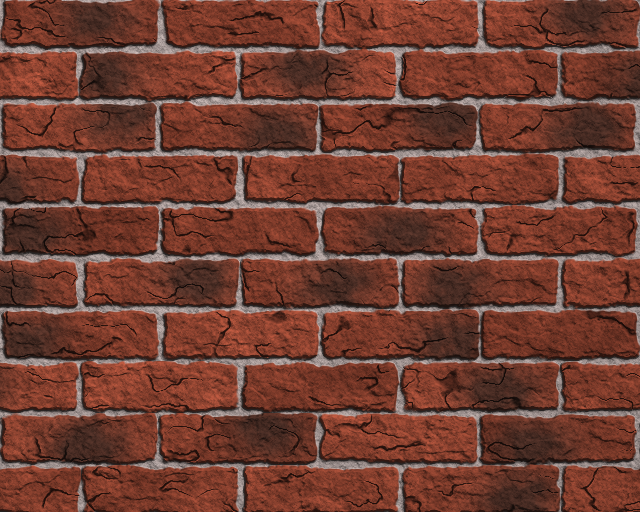
This texture is drawn by a WebGL 2 fragment shader. Its source:

```glsl
#version 300 es
precision highp float;

uniform vec2 u_resolution;
out vec4 outColor;

#define COLUMNS 4.0
#define ROWS 9.863
#define BASE_OFFSET 0.084
#define BRICK_LENGTH 3.084
#define HALF_JOINT 0.058
#define CORNER 0.09
#define EDGE_WEAR 0.085
#define CRACK_DEPTH 0.045
#define GRAIN_DEPTH 0.06
#define SCORCHED_SHARE 0.55

const vec3 DARK_RED = vec3(0.41, 0.190, 0.135);
const vec3 BRIGHT_RED = vec3(0.60, 0.285, 0.205);
const vec3 CHARCOAL = vec3(0.235, 0.155, 0.13);
const vec3 MORTAR = vec3(0.62, 0.57, 0.56);
const vec3 LIGHT = vec3(0.33, 0.50, 0.80);

struct Brick {
    float dist;   // signed distance to the worn outline, negative inside
    vec2 id;
    vec2 local;   // position from the brick centre, in course heights
};

float hash(vec2 p) {
    vec3 q = fract(vec3(p.xyx) * 0.1031);
    q += dot(q, q.yzx + 33.33);
    return fract((q.x + q.y) * q.z);
}

float noise(vec2 p) {
    vec2 i = floor(p), f = fract(p);
    f = f * f * (3.0 - 2.0 * f);
    return mix(mix(hash(i), hash(i + vec2(1, 0)), f.x),
               mix(hash(i + vec2(0, 1)), hash(i + vec2(1, 1)), f.x), f.y);
}

float fbm(vec2 p) {
    float sum = 0.0, amp = 0.5;
    for (int i = 0; i < 4; i++) {
        sum += amp * noise(p);
        p = mat2(1.6, 1.2, -1.2, 1.6) * p + 7.3;
        amp *= 0.5;
    }
    return sum / 0.9375;
}

// Running bond with slightly uneven sizes, tilts and ragged outlines
Brick brickAt(vec2 p) {
    float row = floor(p.y);
    float shift = 0.5 * mod(row + 1.0, 2.0) + 0.02 * (hash(vec2(row, 71.0)) - 0.5);
    float x = p.x / BRICK_LENGTH + shift;
    vec2 id = vec2(floor(x), row) + 20.0;
    vec2 local = vec2((fract(x) - 0.5) * BRICK_LENGTH, fract(p.y) - 0.5);
    float tilt = 0.018 * (hash(id + 3.7) - 0.5);
    vec2 bent = local + vec2(0.0, tilt * local.x);
    vec2 halfSize = 0.5 * vec2(BRICK_LENGTH, 1.0) - HALF_JOINT * (0.8 + 0.3 * hash(id + 9.1));
    vec2 q = abs(bent) - halfSize + CORNER;
    float box = length(max(q, 0.0)) + min(max(q.x, q.y), 0.0) - CORNER;
    float wear = noise(p * 3.1 + 40.0) + 0.6 * noise(p * 8.0 + 11.0) + 0.3 * noise(p * 19.0) - 0.95;
    return Brick(box + EDGE_WEAR * wear, id, local);
}

vec2 brickSpace(Brick b) {
    return b.local + 60.0 * vec2(hash(b.id), hash(b.id + 5.3));
}

// Dark folds and splits, gathered in patches
float cracks(vec2 q) {
    vec2 w = q + 0.4 * (vec2(fbm(q * 2.3), fbm(q * 2.3 + 9.0)) - 0.5);
    float line = 1.0 - smoothstep(0.0, 0.06, abs(noise(w * vec2(1.7, 3.6) + 5.0) - 0.5));
    return line * smoothstep(0.42, 0.68, noise(q * vec2(1.8, 2.4) + 3.0));
}

float heightAt(vec2 p) {
    Brick b = brickAt(p);
    vec2 q = brickSpace(b);
    float body = smoothstep(0.03, -0.06, b.dist);
    float flakes = smoothstep(0.47, 0.57, fbm(q * vec2(1.5, 2.6) + 17.0));
    float relief = 0.022 * flakes - CRACK_DEPTH * cracks(q) + GRAIN_DEPTH * fbm(q * 6.0);
    float bed = 0.05 * fbm(p * 7.0);
    return mix(bed, 0.055 + relief, body);
}

vec3 brickColor(Brick b) {
    vec2 q = brickSpace(b);
    float tone = 0.25 + 0.5 * hash(b.id + 2.9) + 1.1 * (fbm(q * 1.7) - 0.5);
    vec3 color = mix(DARK_RED, BRIGHT_RED, clamp(tone, 0.0, 1.0));
    // Scorched cloud on part of the bricks
    vec2 centre = vec2(2.2 * (hash(b.id + 6.1) - 0.5), 0.5 * (hash(b.id + 8.3) - 0.5));
    vec2 away = (b.local - centre) / vec2(0.75, 0.55);
    float cloud = exp(-dot(away, away)) * (0.45 + 1.1 * fbm(q * 3.5 + 21.0));
    float scorched = step(hash(b.id + 12.7), SCORCHED_SHARE);
    color = mix(color, CHARCOAL, clamp(cloud * scorched, 0.0, 0.85));
    color *= 1.0 - 0.4 * cracks(q);
    return color * (0.90 + 0.2 * noise(q * 22.0));
}

void main() {
    vec2 uv = gl_FragCoord.xy / u_resolution;
    vec2 p = vec2(uv.x * COLUMNS * BRICK_LENGTH, uv.y * ROWS + BASE_OFFSET);
    float pixel = ROWS / u_resolution.y;
    Brick b = brickAt(p);

    // Slope of the surface and side light
    vec2 e = vec2(0.018, 0.0);
    float h = heightAt(p);
    vec2 slope = (vec2(heightAt(p + e.xy), heightAt(p + e.yx)) - h) / e.x;
    float shade = dot(normalize(vec3(-slope, 1.0)), LIGHT) / LIGHT.z;
    shade = clamp(shade, 0.4, 1.35);

    // Mortar in the shadow of the brick towards the light
    float caster = brickAt(p + 0.09 * LIGHT.xy).dist;
    float shadow = smoothstep(0.03, -0.04, caster);
    vec3 mortar = MORTAR * (0.9 + 0.2 * fbm(p * 9.0)) * (1.0 - 0.4 * shadow);

    float cover = smoothstep(pixel, -pixel, b.dist);
    vec3 color = mix(mortar, brickColor(b), cover) * shade;
    color *= 1.04 - 0.16 * dot(uv - 0.5, uv - 0.5) - 0.05 * (uv.x - uv.y);
    outColor = vec4(color, 1.0);
}
```
